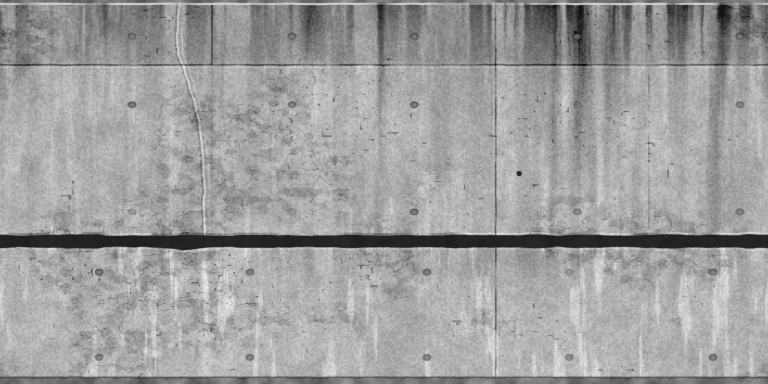
A WebGL 2 fragment shader for this texture:

```glsl
#version 300 es
// Weathered grey concrete wall: cast panels, tie holes, a dark open joint, a crack and rain stains.
precision highp float;
uniform vec2 u_resolution;
out vec4 outColor;

float hash(vec2 c) {
  vec3 q = fract(c.xyx * 0.1031);
  q += dot(q, q.yzx + 33.33);
  return fract((q.x + q.y) * q.z);
}

// Value noise over the unit square that wraps after a whole number of cells
float noise(vec2 uv, vec2 cells) {
  vec2 s = uv * cells, i = floor(s), f = fract(s);
  f = f * f * (3.0 - 2.0 * f);
  vec2 a = mod(i, cells), b = mod(i + 1.0, cells), o = cells.yx + 7.0;
  return mix(mix(hash(a + o), hash(vec2(b.x, a.y) + o), f.x),
             mix(hash(vec2(a.x, b.y) + o), hash(b + o), f.x), f.y);
}

float fbm(vec2 uv, vec2 cells) {
  float sum = 0.0, amp = 0.516;
  for (int i = 0; i < 5; i++) {
    sum += amp * noise(uv, cells);
    cells *= 2.0;
    amp *= 0.5;
  }
  return sum;
}

// Antialiased stroke of half width w at distance d
float stroke(float d, float w) {
  float px = 0.8 / u_resolution.y;
  return (1.0 - smoothstep(w - px, w + px, abs(d))) * min(1.0, w / px);
}

float bell(float d, float w) { return exp(-d * d / (w * w)); }

// Tie holes as x, y, strength of the mark and tone inside it
float tieHole(float tone, vec2 p, vec2 centre, float strength) {
  float r = length((p - centre) * vec2(1.0, 1.25));
  tone = mix(tone, 0.47, strength * (1.0 - smoothstep(0.008, 0.0125, r)));
  float shade = 0.6 + 0.4 * smoothstep(0.006, -0.006, p.y - centre.y);
  return tone - 0.2 * strength * shade * bell(r - 0.0095, 0.003);
}

void main() {
  vec2 uv = gl_FragCoord.xy / u_resolution;
  uv.y = 1.0 - uv.y; // depth below the top edge
  vec2 p = uv * vec2(2.0, 1.0);
  float upper = step(p.y, 0.63);
  float ragged = fbm(uv, vec2(60.0, 30.0));
  float broad = fbm(uv, vec2(10.0, 6.0));

  // Bare concrete: clouds, grain, crusted patches and pores
  float tone = 0.706 + 0.14 * (broad - 0.5) + 0.14 * (ragged - 0.5);
  tone += 0.11 * (noise(uv, vec2(420.0, 210.0)) - 0.5);
  float crust = smoothstep(0.5, 0.64, fbm(uv + 0.37, vec2(8.0, 5.0)));
  tone -= 0.10 * crust * smoothstep(0.46, 0.62, fbm(uv, vec2(70.0, 48.0)));
  tone -= 0.13 * crust * bell(fbm(uv, vec2(36.0, 28.0)) - 0.52, 0.014);
  tone -= 0.22 * smoothstep(0.86, 0.97, noise(uv, vec2(200.0, 110.0))) * smoothstep(0.48, 0.62, broad);

  // Fine drips below the top edge and below the joint
  float drips = fbm(uv + vec2(0.004 * ragged, 0.0), vec2(72.0, 2.0));
  float depth = upper > 0.5 ? p.y : p.y - 0.64;
  float soot = smoothstep(0.36, 0.68, drips) * (0.5 + ragged);
  float dirtyTop = 0.7 + 0.6 * smoothstep(1.1, 1.5, p.x) * smoothstep(2.0, 1.85, p.x);
  tone -= upper * soot * dirtyTop * (0.32 * exp(-depth * 9.0) + 0.05);
  tone -= upper * 0.09 * smoothstep(0.18, 0.15, p.y);
  tone -= (1.0 - upper) * soot * 0.11 * exp(-depth * 8.0);
  float lime = smoothstep(0.58, 0.74, fbm(uv + 0.21, vec2(90.0, 5.0)));
  tone += 0.12 * lime * (1.0 - 0.5 * upper);

  // Large rain stains: x, width, strength, length
  const vec4 stains[8] = vec4[8](
    vec4(0.30, 0.050, 0.09, 0.16), vec4(0.80, 0.022, 0.27, 0.17),
    vec4(0.99, 0.012, 0.15, 0.50), vec4(1.15, 0.035, 0.06, 0.50),
    vec4(1.45, 0.018, 0.16, 0.50), vec4(1.52, 0.028, 0.25, 0.46),
    vec4(1.58, 0.012, 0.17, 0.55), vec4(1.87, 0.030, 0.11, 0.60));
  for (int i = 0; i < 8; i++) {
    vec4 s = stains[i];
    float side = p.x - s.x + 0.02 * (noise(uv, vec2(12.0, 9.0)) - 0.5);
    float fade = 1.0 - smoothstep(0.3 * s.w, 1.3 * s.w, p.y);
    tone -= upper * s.z * bell(side, s.y) * fade * (0.45 + 1.1 * drips * (0.5 + ragged));
  }

  // Formwork seams
  float wear = smoothstep(0.3, 0.6, fbm(uv, vec2(24.0, 18.0)));
  float wobble = 0.003 * (ragged - 0.5);
  tone -= 0.30 * (0.4 + 0.6 * wear) * stroke(p.y - 0.169 + wobble, 0.0024);
  tone += 0.07 * stroke(p.y - 0.175 + wobble, 0.002);
  tone -= 0.32 * (0.45 + 0.55 * wear) * stroke(p.x - 1.291 + wobble, 0.0022);
  tone -= upper * stroke(p.x - 0.552 + wobble, 0.002) * mix(0.28, 0.07 * wear, step(0.169, p.y));
  tone -= upper * stroke(p.x - 1.69 + wobble, 0.002) * 0.16 * wear * step(0.169, p.y);

  // Pale crack with a shaded flank, fading to a lime run below the joint
  float path = p.x - 0.462 - 0.07 * smoothstep(0.08, 0.42, p.y)
    - 0.022 * (fbm(vec2(0.3, uv.y), vec2(4.0, 14.0)) - 0.5);
  tone += upper * (0.17 * stroke(path, 0.0022) + 0.10 * wear * stroke(path - 0.012, 0.002));
  tone -= upper * 0.13 * stroke(path + 0.0055, 0.002);
  tone += (1.0 - upper) * 0.06 * bell(p.x - 0.535, 0.018) * (0.5 + ragged);

  // Tie holes: three rows above the joint, two below
  const float upperX[5] = float[5](0.344, 0.760, 1.079, 1.503, 1.927);
  const float lowerX[5] = float[5](0.258, 0.651, 1.112, 1.482, 1.857);
  const float rowY[5] = float[5](0.095, 0.273, 0.552, 0.709, 0.931);
  for (int row = 0; row < 5; row++) {
    for (int i = 0; i < 5; i++) {
      float x = row < 3 ? upperX[i] : lowerX[i];
      float strength = 0.4 + 0.6 * hash(vec2(i, row) + 3.0);
      tone = tieHole(tone, p, vec2(x, rowY[row]), strength);
    }
  }
  tone = mix(tone, 0.16, 1.0 - smoothstep(0.005, 0.0085, length(p - vec2(1.352, 0.452))));

  // Open joint with chipped pale rims
  float chip = 0.008 * (fbm(uv, vec2(40.0, 3.0)) - 0.5);
  float sag = 0.006 * bell(p.x - 0.47, 0.05);
  float top = p.y - 0.612 - chip, bottom = p.y - 0.645 + chip - sag;
  tone += 0.14 * wear * stroke(top + 0.004, 0.002) + 0.08 * stroke(bottom - 0.004, 0.002);
  tone -= 0.2 * (1.0 - wear) * stroke(top + 0.003, 0.003);
  float px = 0.8 / u_resolution.y;
  float gap = smoothstep(-px, px, top) * smoothstep(px, -px, bottom);
  tone = mix(tone, 0.11 + 0.05 * ragged, gap);

  // Ledge that wraps over the top and bottom edges, with a pale broken lip
  float e = fract(p.y + 0.018 + wobble + 0.5) - 0.5;
  float ledge = smoothstep(-px, px, e) * smoothstep(px, -px, e - 0.025);
  tone = mix(tone, 0.26 + 0.42 * ragged, ledge);
  tone -= 0.16 * stroke(e, 0.003);
  tone = mix(tone, 0.83, (0.35 + 0.6 * wear) * stroke(e - 0.028, 0.0028));

  outColor = vec4(vec3(clamp(tone, 0.08, 0.92)), 1.0);
}
```
